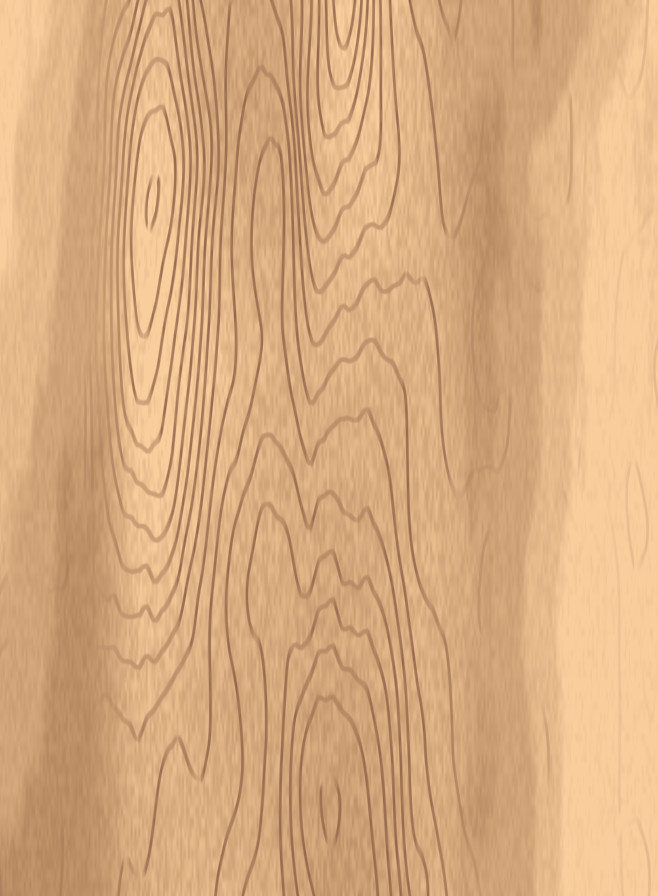
Give the GLSL for this texture, as a WebGL 1 fragment shader.

```glsl
precision highp float;
uniform vec2 u_resolution;

#define ASPECT 0.734
#define RING_COUNT 8.0
#define LINE_WIDTH 0.0016
#define LINE_STRENGTH 0.80
#define GRAIN_STRENGTH 0.40
#define FIBRE_SCALE vec2(470.0, 85.0)
#define DARK_WOOD vec3(0.655, 0.475, 0.33)
#define LIGHT_WOOD vec3(0.975, 0.805, 0.61)
#define LINE_COLOR vec3(0.57, 0.39, 0.285)

float hash(vec2 p) {
  return fract(sin(dot(p, vec2(127.1, 311.7))) * 43758.5);
}

float noise(vec2 p) {
  vec2 cell = floor(p);
  vec2 f = fract(p);
  f = f * f * (3.0 - 2.0 * f);
  float low = mix(hash(cell), hash(cell + vec2(1.0, 0.0)), f.x);
  float high = mix(hash(cell + vec2(0.0, 1.0)), hash(cell + vec2(1.0, 1.0)), f.x);
  return mix(low, high, f.y);
}

float bump(vec2 p, vec2 center, vec2 size) {
  vec2 d = (p - center) / size;
  return exp(-dot(d, d));
}

// Broad shapes: a long oval, a tongue from the top, an arch from below
float figure(vec2 p) {
  return bump(p, vec2(0.178, 0.69), vec2(0.062, 0.38))
       + 0.85 * bump(p, vec2(0.382, 1.02), vec2(0.055, 0.40))
       - 0.85 * bump(p, vec2(0.372, 0.02), vec2(0.080, 0.44));
}

// Height whose contour lines are the growth rings
float ringHeight(vec2 p) {
  p.y += 0.050 * (noise(vec2(p.x * 44.0, p.y * 2.5)) - 0.5)
       + 0.016 * (noise(vec2(p.x * 110.0, p.y * 6.0)) - 0.5);
  p.x += 0.005 * (noise(vec2(p.x * 12.0, p.y * 11.0)) - 0.5);
  float wander = 0.45 * noise(p * vec2(9.0, 2.0) + 3.7)
               + 0.34 * noise(p * vec2(25.0, 4.5) + 17.3);
  return RING_COUNT * (figure(p) + wander);
}

// Thin dark lines, softer where a ring turns across the grain
float ringLines(vec2 p) {
  const float STEP = 0.0007;
  float h = ringHeight(p);
  vec2 slope = vec2(ringHeight(p + vec2(STEP, 0.0)) - h,
                    ringHeight(p + vec2(0.0, STEP)) - h) / STEP;
  float along = smoothstep(1.0, 4.5, abs(slope.x) / (abs(slope.y) + 0.01));
  float steep = length(slope);
  float dist = abs(fract(h) - 0.5) / max(steep, 6.0);
  float width = LINE_WIDTH * mix(1.8, 1.0, along);
  float line = 1.0 - smoothstep(width * 0.35, width * 1.4 + 0.2 / u_resolution.y, dist);
  return line * mix(0.48, 1.0, along) * smoothstep(3.0, 14.0, steep);
}

float softSteps(float v, float count) {
  v *= count;
  return (floor(v) + smoothstep(0.30, 0.70, fract(v))) / count;
}

// Ragged tonal bands toward both edges of the board
float sideTone(vec2 p) {
  float ragged = noise(p * vec2(42.0, 6.0)) + 0.6 * noise(p * vec2(95.0, 11.0)) - 0.8;
  float drift = noise(p * vec2(5.0, 2.6) + 8.1) - 0.5;
  float left = 1.0 - smoothstep(-0.04, 0.13, p.x + 0.10 * (0.7 - p.y));
  float right = smoothstep(0.53, 0.67, p.x - 0.07 * smoothstep(0.8, 1.0, p.y));
  float v = 0.36 + 0.60 * max(left, right) + 0.28 * drift + 0.13 * ragged;
  return softSteps(v, 4.0);
}

void main() {
  vec2 p = gl_FragCoord.xy / u_resolution * vec2(ASPECT, 1.0);

  // Base tone
  float center = smoothstep(0.09, 0.16, p.x) * (1.0 - smoothstep(0.47, 0.56, p.x));
  float cloud = noise(p * vec2(11.0, 3.0) + 5.3) - 0.5;
  float heart = 0.60 + 0.36 * figure(p) + 0.30 * cloud;
  float tone = mix(sideTone(p), heart, center);

  // Fine fibres running up the board
  float fibre = 0.75 * noise(p * FIBRE_SCALE)
              + 0.25 * noise(p * FIBRE_SCALE * vec2(0.55, 0.45) + 31.0) - 0.5;
  tone += GRAIN_STRENGTH * fibre * mix(0.55, 1.0, center);
  vec3 color = mix(DARK_WOOD, LIGHT_WOOD, clamp(tone, 0.0, 1.0));

  // Growth rings, faint outside the figured center
  float edgeRings = 0.22 * smoothstep(0.66, 0.72, p.x);
  float patchy = 0.35 * smoothstep(0.65, 0.8, noise(p * vec2(30.0, 6.0) + 2.0));
  float visible = max(center, max(edgeRings, patchy));
  float ink = ringLines(p) * visible * (LINE_STRENGTH + 0.4 * fibre);
  color = mix(color, LINE_COLOR, clamp(ink, 0.0, 1.0));

  gl_FragColor = vec4(color, 1.0);
}
```
